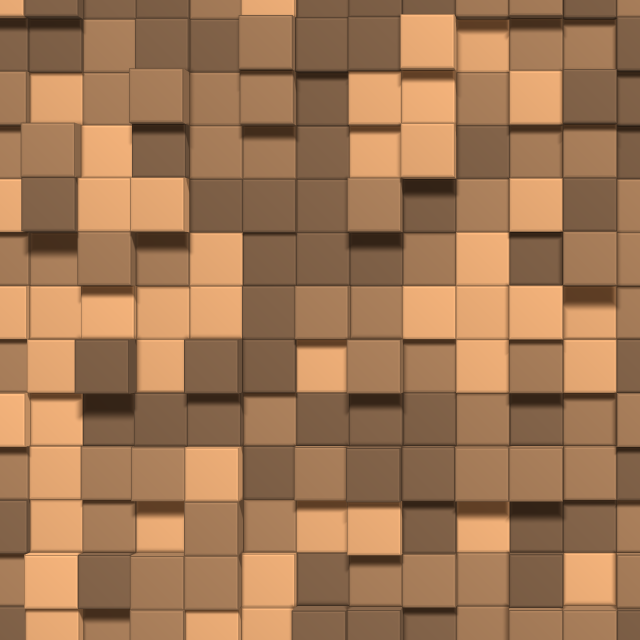
A Shadertoy shader for this pattern:

```glsl
const float TILES = 12.0;                      // tiles along the canvas height
const vec2 GRID_SHIFT = vec2(0.56, 0.64);      // where the first grid lines fall
const vec2 VANISHING = vec2(10.3, 5.4);        // viewpoint above the grid
const float PARALLAX = 0.017;                  // spread of a full-height block
const vec2 SHADOW_DIR = vec2(-0.05, -0.45);    // shadow thrown by a full-height block
const int SAMPLES = 3;

float hash(vec2 cell, float seed) {
    vec3 p = fract(vec3(cell.xyx + seed) * vec3(0.1031, 0.1030, 0.0973));
    p += dot(p, p.yzx + 33.33);
    return fract((p.x + p.y) * p.z);
}

float blockHeight(vec2 cell) {
    return pow(hash(cell, 17.3), 2.3);
}

vec3 woodTone(vec2 cell) {
    float pick = hash(cell, 71.9);
    vec3 tone = pick < 0.34 ? vec3(0.50, 0.38, 0.28)
              : pick < 0.73 ? vec3(0.655, 0.49, 0.35)
                            : vec3(0.915, 0.67, 0.46);
    return tone * (0.97 + 0.06 * hash(cell, 43.1));
}

float boxDistance(vec2 p, vec2 halfSize) {
    vec2 d = abs(p) - halfSize;
    return length(max(d, 0.0)) + min(max(d.x, d.y), 0.0);
}

// Highest point of one block under the view ray; z is negative on a miss.
// Returns side normal in xy (zero on the top face) and height in z.
vec3 hitBlock(vec2 p, vec2 slope, vec2 cell) {
    vec2 a = (p - cell) / slope;
    vec2 b = (p - cell - 1.0) / slope;
    vec2 enter = min(a, b);
    vec2 leave = max(a, b);
    float top = blockHeight(cell);
    float height = min(top, min(leave.x, leave.y));
    if (height < max(0.0, max(enter.x, enter.y))) return vec3(0.0, 0.0, -1.0);
    vec2 normal = vec2(0.0);
    if (height < top) {
        normal = leave.x < leave.y ? vec2(-sign(slope.x), 0.0) : vec2(0.0, -sign(slope.y));
    }
    return vec3(normal, height);
}

// Soft shadow of all taller neighbours on a point at the given height.
float shadowAt(vec2 ground, float height, vec2 owner) {
    float shade = 0.0;
    for (int j = -1; j <= 1; j++)
    for (int i = -1; i <= 1; i++) {
        if (i == 0 && j == 0) continue;
        vec2 cell = owner + vec2(i, j);
        float rise = blockHeight(cell) - height;
        if (rise <= 0.0) continue;
        vec2 reach = SHADOW_DIR * rise;
        float d = boxDistance(ground - cell - 0.5 - 0.5 * reach, 0.5 + 0.5 * abs(reach));
        float blur = 0.025 + 0.11 * rise;
        float depth = smoothstep(0.0, 0.15, rise);
        shade = max(shade, depth * (1.0 - smoothstep(-blur, blur, d)));
    }
    return shade;
}

// Rounded rim of a top face: dark seam, then a thin highlight facing the light.
float rimLight(vec2 local) {
    vec2 q = abs(local);
    float edge = 0.5 - max(q.x, q.y);
    float seam = mix(0.62, 1.0, smoothstep(0.0, 0.026, edge));
    float band = smoothstep(0.012, 0.026, edge) * (1.0 - smoothstep(0.03, 0.055, edge));
    float facing = q.y > q.x ? (local.y > 0.0 ? 0.10 : -0.12)
                             : (local.x > 0.0 ? 0.05 : -0.03);
    return seam * (1.0 + band * facing);
}

float sideLight(vec2 normal) {
    if (normal.y > 0.5) return 1.04;
    if (normal.y < -0.5) return 0.50;
    return normal.x > 0.0 ? 0.80 : 0.70;
}

vec3 render(vec2 uv) {
    vec2 p = uv * TILES - GRID_SHIFT;
    vec2 slope = (p - VANISHING) * PARALLAX;
    slope += (step(0.0, slope) * 2.0 - 1.0) * 0.00001;

    // Nearest visible block
    vec2 home = floor(p);
    vec2 owner = home;
    vec3 hit = vec3(0.0);
    for (int j = -1; j <= 1; j++)
    for (int i = -1; i <= 1; i++) {
        vec2 cell = home + vec2(i, j);
        vec3 candidate = hitBlock(p, slope, cell);
        if (candidate.z > hit.z) { hit = candidate; owner = cell; }
    }

    // Face shading
    vec2 ground = p - slope * hit.z;
    vec2 local = ground - owner - 0.5;
    bool onSide = dot(hit.xy, hit.xy) > 0.0;
    float light = onSide ? sideLight(hit.xy) : rimLight(local) * (1.0 + 0.03 * (local.x + local.y));

    // Warm, near-black shadow
    float shade = shadowAt(ground, hit.z, owner);
    return woodTone(owner) * light * mix(vec3(1.0), vec3(0.40, 0.36, 0.31), shade);
}

void mainImage(out vec4 fragColor, in vec2 fragCoord) {
    vec3 sum = vec3(0.0);
    for (int j = 0; j < SAMPLES; j++)
    for (int i = 0; i < SAMPLES; i++) {
        vec2 jitter = (vec2(i, j) + 0.5) / float(SAMPLES) - 0.5;
        sum += render((fragCoord + jitter) / iResolution.y);
    }
    fragColor = vec4(sum / float(SAMPLES * SAMPLES), 1.0);
}
```
